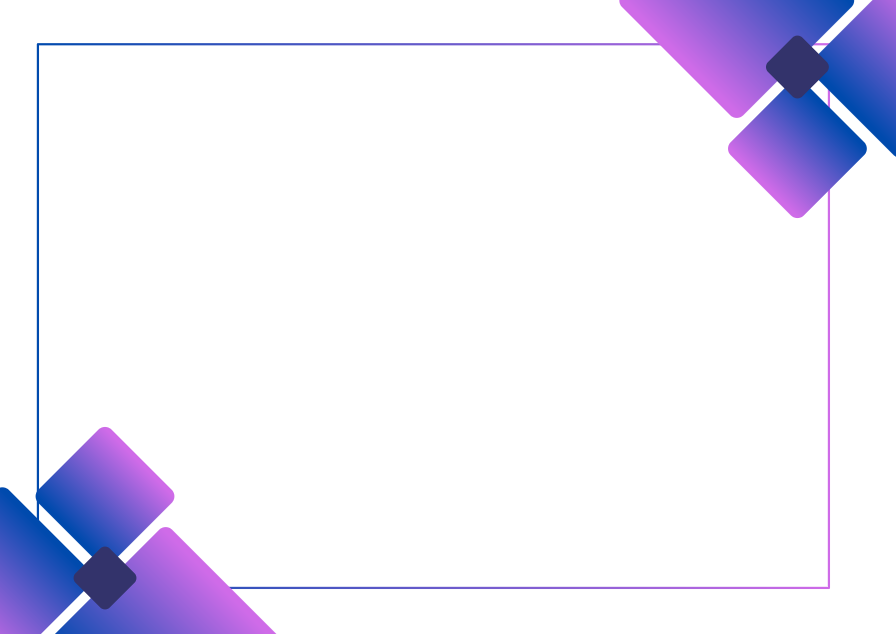
Write a WebGL 2 fragment shader that draws this background.

```glsl
#version 300 es
precision highp float;
// White page with a thin gradient frame and two corner clusters of rounded diamonds.
// Each cluster is the same group of 45-degree rounded squares, turned by half a circle;
// all shapes are signed distances on a canvas 7.68 units wide.
uniform vec2 u_resolution;
out vec4 outColor;

const vec3 BLUE = vec3(0.0, 0.29, 0.68);
const vec3 PINK = vec3(0.81, 0.42, 0.91);
const vec3 INDIGO = vec3(0.20, 0.20, 0.42);

float boxDistance(vec2 p, vec2 halfSize, float radius) {
    vec2 d = abs(p) - halfSize + radius;
    return length(max(d, 0.0)) + min(max(d.x, d.y), 0.0) - radius;
}

float coverage(float dist, float pixel) {
    return clamp(0.5 - dist / pixel, 0.0, 1.0);
}

// Turns the plane so that diamonds become upright squares.
vec2 turn45(vec2 p) {
    return vec2(p.x + p.y, p.y - p.x) * 0.70711;
}

// Blends a diamond over the base, shaded from its lower left to its upper right edge.
vec3 drawDiamond(vec3 base, vec2 p, float halfSide, float radius, vec3 start, vec3 end, float pixel) {
    vec2 q = turn45(p);
    float t = clamp(0.5 + 0.54 * q.x / halfSide, 0.0, 1.0);
    return mix(base, mix(start, end, t), coverage(boxDistance(q, vec2(halfSide), radius), pixel));
}

vec3 drawCluster(vec3 base, vec2 p, float pixel) {
    base = drawDiamond(base, p - vec2(-0.52, 0.57), 0.735, 0.08, PINK, BLUE, pixel);
    base = drawDiamond(base, p - vec2(0.88, 0.0), 0.573, 0.08, BLUE, PINK, pixel);
    base = drawDiamond(base, p - vec2(0.0, -0.70), 0.444, 0.08, PINK, BLUE, pixel);
    return drawDiamond(base, p, 0.208, 0.06, INDIGO, INDIGO, pixel);
}

void main() {
    float pixel = 7.68 / u_resolution.x;
    vec2 p = gl_FragCoord.xy * pixel;
    vec3 color = vec3(1.0);

    // Thin frame, blue on the left and pink on the right
    float frame = abs(boxDistance(p - vec2(3.715, 2.725), vec2(3.39, 2.33), 0.0)) - 0.0095;
    vec3 frameColor = mix(BLUE, PINK, clamp((p.x - 0.32) / 6.78, 0.0, 1.0));
    color = mix(color, frameColor, coverage(frame, pixel));

    // Upper right cluster, then its half-turned twin at the lower left
    color = drawCluster(color, p - vec2(6.835, 4.86), pixel);
    color = drawCluster(color, vec2(0.90, 0.48) - p, pixel);

    outColor = vec4(color, 1.0);
}
```
